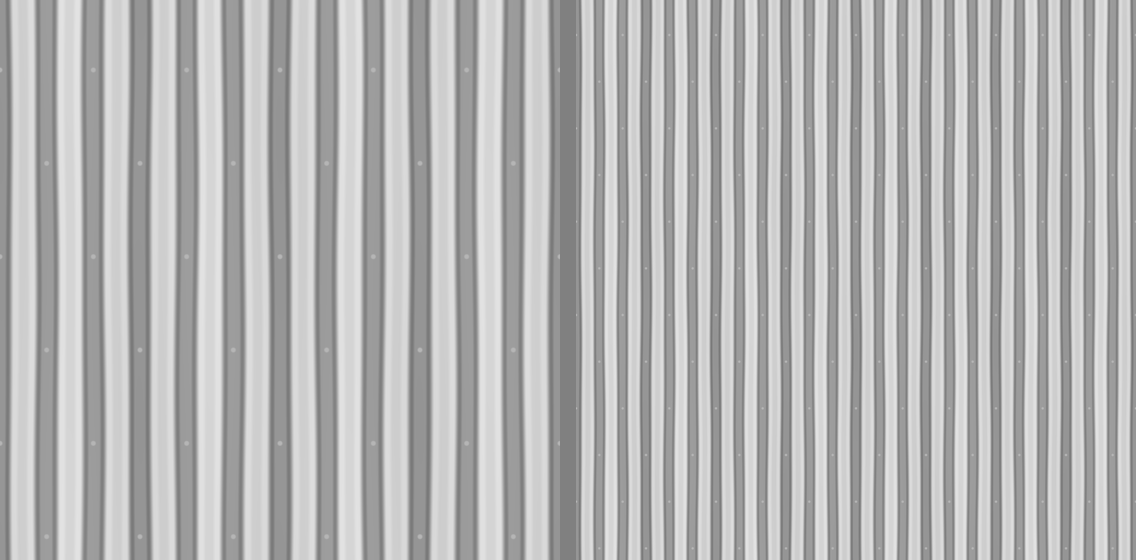
Left, the tile; right, the same tile 2 across and 2 down.
A WebGL 1 fragment shader for this texture:

```glsl
precision highp float;
// Corrugated grey metal: twelve upright ridges with small staggered rivets in the valleys.

uniform vec2 u_resolution;

#define RIDGES 12.0
#define RIVET_ROWS 3.0
#define RIVET_RADIUS 0.0042
#define CREST_TONE 0.815
#define RIM_TONE 0.865
#define GROOVE_TONE 0.495
#define VALLEY_TONE 0.603
#define RIVET_TONE 0.71
#define WOBBLE 0.0013
#define TONE_WAVES 4.0
#define TONE_VARIATION 0.018

const float TAU = 6.2831853;

// Slow sideways drift of the ridges; whole frequencies keep it seamless.
float edgeDrift(vec2 p) {
    float slow = sin(TAU * (p.y + 3.0 * p.x));
    float fast = sin(TAU * (2.0 * p.y - 5.0 * p.x) + 1.3);
    return WOBBLE * (slow + 0.5 * fast);
}

// Tone across one ridge; d runs from 0 at the crest to 0.5 in the valley.
float ridgeProfile(float d) {
    float tone = mix(CREST_TONE, RIM_TONE, smoothstep(0.06, 0.15, d));
    tone = mix(tone, GROOVE_TONE, smoothstep(0.2, 0.325, d));
    return mix(tone, VALLEY_TONE, smoothstep(0.335, 0.4, d));
}

// Rivets sit in every valley, shifted by half a step in every other one.
float rivetMask(vec2 p, float pixel) {
    float valley = floor(p.x * RIDGES + 0.5);
    float row = p.y * RIVET_ROWS - 0.125 + 0.5 * mod(valley, 2.0);
    vec2 offset = vec2(p.x - valley / RIDGES, (fract(row) - 0.5) / RIVET_ROWS);
    float soft = max(pixel, 0.4 * RIVET_RADIUS);
    return 1.0 - smoothstep(RIVET_RADIUS - soft, RIVET_RADIUS + soft, length(offset));
}

void main() {
    vec2 p = gl_FragCoord.xy / u_resolution;
    float pixel = 1.0 / min(u_resolution.x, u_resolution.y);

    // Ridge shading
    float across = fract((p.x + edgeDrift(p)) * RIDGES);
    float tone = ridgeProfile(abs(across - 0.5));

    // Broad tone changes between ridges, with a faint drift along them
    tone -= TONE_VARIATION * cos(TAU * TONE_WAVES * p.x);
    tone += 0.003 * sin(TAU * (p.y + 2.0 * p.x));

    tone = mix(tone, RIVET_TONE, rivetMask(p, pixel));
    gl_FragColor = vec4(vec3(tone), 1.0);
}
```
